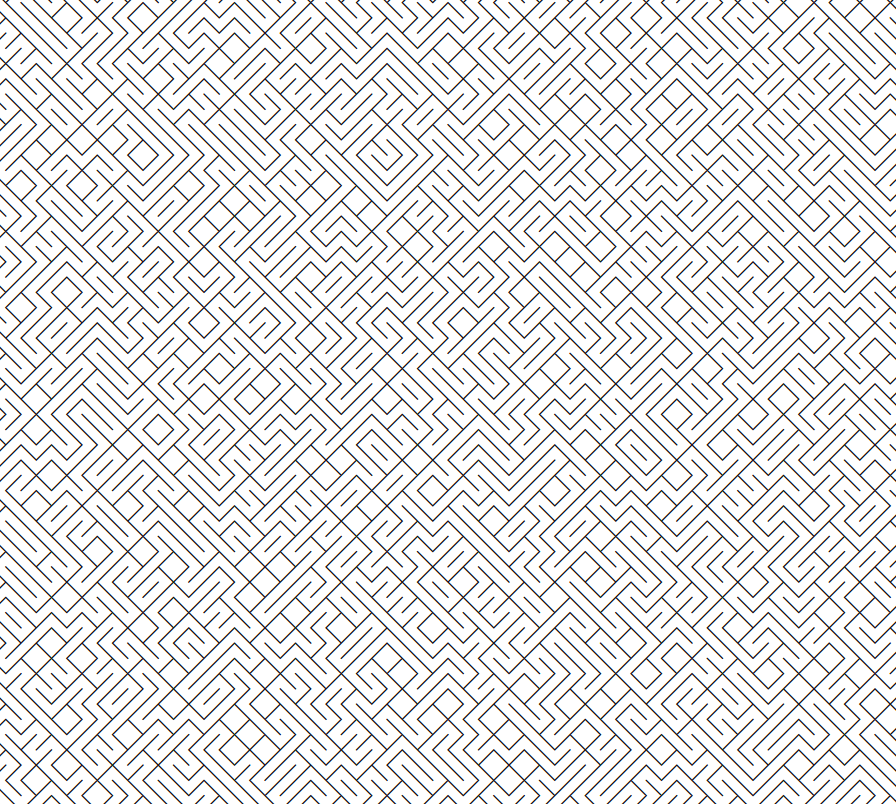
Write a Shadertoy shader that draws this pattern.

```glsl
#define CELL 0.01702             // cell side, in canvas widths
#define GRID_SHIFT vec2(0.377, 0.55)
#define LINE_WIDTH 0.080         // in cells
#define FRINGE 0.025             // sideways colour split, in cells
#define RISING_SHARE 0.5         // share of cells with a rising stroke
#define PAPER vec3(1.0)
#define INK vec3(0.03, 0.02, 0.03)

float hash(vec2 cell) {
    vec3 q = fract(cell.xyx * vec3(0.1031, 0.1030, 0.0973));
    q += dot(q, q.yzx + 33.33);
    return fract((q.x + q.y) * q.z);
}

float segmentDistance(vec2 p, vec2 a, vec2 b) {
    vec2 ab = b - a;
    float t = clamp(dot(p - a, ab) / dot(ab, ab), 0.0, 1.0);
    return length(p - a - ab * t);
}

// Distance to the nearest stroke; each cell holds one of its two diagonals
float mazeDistance(vec2 p) {
    vec2 home = floor(p);
    float nearest = 1.0;
    for (int j = -1; j <= 1; j++) {
        for (int i = -1; i <= 1; i++) {
            vec2 cell = home + vec2(i, j);
            float rise = step(hash(cell + 71.0), RISING_SHARE);
            vec2 start = cell + vec2(0.0, 1.0 - rise);
            vec2 end = cell + vec2(1.0, rise);
            nearest = min(nearest, segmentDistance(p, start, end));
        }
    }
    return nearest;
}

// Running area of a tent filter: a square pixel seen along its diagonal
float tentArea(float x, float radius) {
    float u = clamp(x / radius, -1.0, 1.0);
    return 0.5 + u - 0.5 * u * abs(u);
}

float strokeCoverage(vec2 p, float pixel) {
    float d = mazeDistance(p);
    float radius = 0.7071 * pixel;
    float halfWidth = 0.5 * LINE_WIDTH;
    return tentArea(d + halfWidth, radius) - tentArea(d - halfWidth, radius);
}

void mainImage(out vec4 fragColor, in vec2 fragCoord) {
    float pixel = 1.0 / (iResolution.x * CELL);
    vec2 p = fragCoord * pixel - GRID_SHIFT;

    // Warm left edges and cool right edges from shifted channels
    vec2 split = vec2(FRINGE, 0.0);
    vec3 coverage = vec3(strokeCoverage(p - split, pixel),
                         strokeCoverage(p, pixel),
                         strokeCoverage(p + split, pixel));

    fragColor = vec4(mix(PAPER, INK, coverage), 1.0);
}
```
